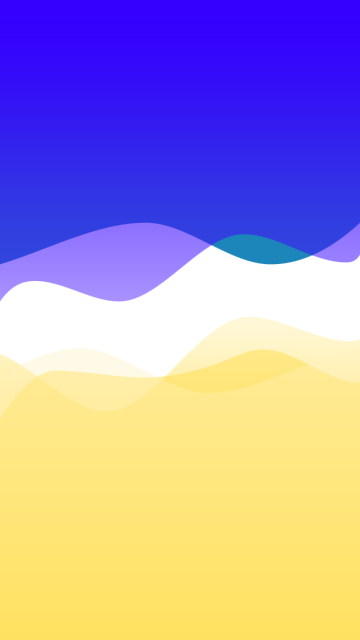
Reproduce this background procedurally as a Shadertoy shader.

```glsl
// Layered translucent waves: blue sky, violet and teal crests, white foam, golden sand.

// Height of a smooth curve through knots of (x, height, slope)
float wave(vec3 knots[6], float x) {
    float height = knots[0].y;
    for (int i = 0; i < 5; i++) {
        vec3 a = knots[i], b = knots[i + 1];
        float span = b.x - a.x;
        float t = (x - a.x) / span;
        if (t >= 0.0 && t <= 1.0) {
            float s = 1.0 - t;
            height = mix(a.y, b.y, t * t * (3.0 - 2.0 * t))
                   + span * t * s * (a.z * s - b.z * t);
        }
    }
    return height;
}

// Soft coverage of the area under a curve
float below(vec3 knots[6], vec2 uv) {
    float d = wave(knots, uv.x) - uv.y;
    return clamp(d / fwidth(d) + 0.5, 0.0, 1.0);
}

void mainImage(out vec4 fragColor, in vec2 fragCoord) {
    vec2 uv = fragCoord / iResolution.xy;

    // Upper waves
    float violetWave = below(vec3[6](
        vec3(0.0, 0.587, 0.17), vec3(0.405, 0.652, 0.0), vec3(0.752, 0.587, 0.0),
        vec3(1.0, 0.652, 0.52), vec3(1.1, 0.7, 0.5), vec3(1.2, 0.75, 0.5)), uv);
    float foamWave = below(vec3[6](
        vec3(0.0, 0.529, 0.8), vec3(0.097, 0.561, 0.0), vec3(0.331, 0.529, 0.0),
        vec3(0.676, 0.634, 0.0), vec3(0.961, 0.590, 0.0), vec3(1.0, 0.602, 0.86)), uv);

    // Sand waves
    float goldWave = below(vec3[6](
        vec3(0.0, 0.345, 0.9), vec3(0.155, 0.421, 0.0), vec3(0.405, 0.410, 0.0),
        vec3(0.579, 0.427, 0.16), vec3(0.731, 0.454, 0.0), vec3(1.0, 0.402, 0.0)), uv);
    float paleWave = below(vec3[6](
        vec3(0.0, 0.447, -0.22), vec3(0.296, 0.357, 0.0), vec3(0.690, 0.505, 0.0),
        vec3(0.972, 0.467, 0.0), vec3(1.0, 0.470, 0.15), vec3(1.1, 0.49, 0.2)), uv);
    float creamWave = below(vec3[6](
        vec3(0.0, 0.414, 0.28), vec3(0.220, 0.456, 0.0), vec3(0.579, 0.386, 0.0),
        vec3(0.856, 0.430, 0.2), vec3(1.0, 0.460, 0.21), vec3(1.1, 0.48, 0.2)), uv);

    // Sky and the overlap of the two upper waves
    vec3 white = vec3(1.0);
    vec3 sky = mix(vec3(0.19, 0.28, 0.86), vec3(0.21, 0.0, 1.0),
                   smoothstep(0.0, 1.0, 0.1 + 0.9 * (uv.y - 0.587) / 0.413));
    vec3 violet = mix(vec3(0.66, 0.57, 1.0), vec3(0.55, 0.44, 1.0),
                      clamp((uv.y - 0.53) / 0.12, 0.0, 1.0));
    vec3 teal = vec3(0.11, 0.52, 0.73);
    vec3 color = mix(mix(sky, teal, foamWave), mix(violet, white, foamWave), violetWave);

    // Translucent sand, richer toward the bottom
    vec3 gold = vec3(1.0, 0.88, 0.36);
    vec3 cream = mix(gold, vec3(1.0, 0.95, 0.76), clamp(uv.y / 0.44, 0.0, 1.0));
    color = mix(color, gold, paleWave * mix(0.55, 0.24, smoothstep(0.37, 0.51, uv.y)));
    color = mix(color, gold, goldWave * mix(0.9, 0.57, clamp(uv.y / 0.45, 0.0, 1.0)));
    color = mix(color, cream, creamWave * 0.37);

    fragColor = vec4(color, 1.0);
}
```
